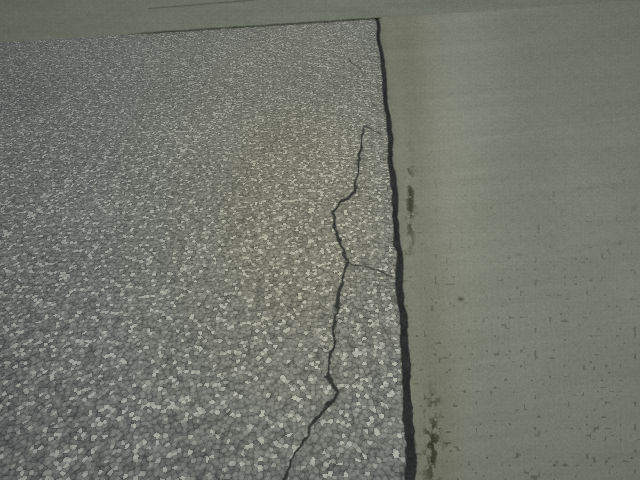
Write a Shadertoy shader that draws this texture.

```glsl
// Cracked asphalt meeting a smooth concrete slab along a dark open joint.
// Stones are Voronoi cells on a perspective ground plane; cracks are warped
// polylines, and soft masks add stains, streaks and lens shading.

float hash(vec2 p) {
    return fract(sin(dot(p, vec2(127.1, 311.7))) * 43758.5453);
}

float noise(vec2 p) {
    vec2 i = floor(p), f = fract(p);
    f = f * f * (3.0 - 2.0 * f);
    return mix(mix(hash(i), hash(i + vec2(1, 0)), f.x),
               mix(hash(i + vec2(0, 1)), hash(i + vec2(1, 1)), f.x), f.y);
}

float fbm(vec2 p) {
    float sum = 0.0, amp = 0.5;
    for (int i = 0; i < 4; i++) {
        sum += amp * noise(p);
        p = p * 2.03 + 17.1;
        amp *= 0.5;
    }
    return sum / 0.9375;
}

float segmentDist(vec2 p, vec2 a, vec2 b) {
    vec2 d = b - a;
    return length(p - a - d * clamp(dot(p - a, d) / dot(d, d), 0.0, 1.0));
}

// Antialiased stroke: 1 inside the half width, 0 outside
float stroke(float dist, float halfWidth, float aa) {
    return 1.0 - smoothstep(halfWidth - aa, halfWidth + aa, dist);
}

// Soft elliptical patch
float patchMask(vec2 p, vec2 centre, vec2 radius) {
    vec2 d = (p - centre) / radius;
    return exp(-dot(d, d));
}

// Stone tone in x, distance to its centre in y
vec2 stones(vec2 p) {
    vec2 cell = floor(p);
    vec2 best = vec2(0.0, 9.0);
    for (int j = -1; j <= 1; j++)
    for (int i = -1; i <= 1; i++) {
        vec2 c = cell + vec2(i, j);
        vec2 centre = c + vec2(hash(c), hash(c + 41.3));
        float d = length(p - centre);
        if (d < best.y) best = vec2(hash(c + 7.7), d);
    }
    return best;
}

float jointX(float y) { return 0.857 - 0.04 * y - 0.035 * y * y; }

float farEdge(float x) {
    return 0.962 + (x < 0.79 ? 0.064 : 0.07) * (x - 0.79);
}

// Long crack with side branches, thinning with distance
float crackMask(vec2 p, float aa) {
    vec2 path[12] = vec2[12](
        vec2(0.590, 0.000), vec2(0.642, 0.106), vec2(0.703, 0.184), vec2(0.684, 0.210),
        vec2(0.698, 0.306), vec2(0.708, 0.392), vec2(0.726, 0.453), vec2(0.703, 0.505),
        vec2(0.691, 0.557), vec2(0.741, 0.609), vec2(0.750, 0.688), vec2(0.759, 0.736));
    vec2 w = p + 0.018 * (vec2(fbm(p * 42.0), fbm(p * 42.0 + 9.0)) - 0.5);
    float d = 9.0;
    for (int i = 0; i < 11; i++) d = min(d, segmentDist(w, path[i], path[i + 1]));
    float width = mix(0.0034, 0.0018, p.y) * (0.45 + 1.1 * noise(p * 38.0));
    float mask = stroke(d, width, aa) * 0.9;
    float side = min(segmentDist(w, path[6], vec2(0.77, 0.443)),
                     segmentDist(w, vec2(0.77, 0.443), vec2(0.816, 0.427)));
    side = min(side, segmentDist(w, path[11], vec2(0.79, 0.722)));
    mask = max(mask, 0.7 * stroke(side, 0.0018, aa));
    float faint = min(segmentDist(w, path[2], vec2(0.781, 0.227)),
                      segmentDist(w, path[9], vec2(0.78, 0.58)));
    faint = min(faint, segmentDist(w, vec2(0.724, 0.880), vec2(0.764, 0.847)));
    faint = min(faint, segmentDist(w, vec2(0.77, 0.80), vec2(0.79, 0.765)));
    return max(mask, 0.5 * stroke(faint, 0.0015, aa) * smoothstep(0.2, 0.6, noise(p * 55.0)));
}

vec3 asphalt(vec2 p, float px) {
    float depth = 1.45 - p.y;
    vec2 ground = vec2(p.x - 0.7, 1.45) / depth;
    ground.y = 1.45 / depth;
    float freq = 150.0;
    float footprint = freq * 1.45 / (depth * depth) * px;
    vec2 s = stones(ground * freq);
    float tone = (s.x - 0.5) * 0.19 + 0.15 * smoothstep(0.78, 0.95, s.x);
    tone -= 0.11 * smoothstep(0.3, 0.75, s.y) - 0.035;
    tone /= 1.0 + 0.55 * footprint;
    tone += 0.05 * (fbm(p * vec2(7.0, 11.0)) - 0.5);
    vec3 base = mix(vec3(0.435, 0.455, 0.445), vec3(0.49, 0.49, 0.435),
                    patchMask(p, vec2(0.62, 0.55), vec2(0.34, 0.5)));
    return base + tone * vec3(1.0, 1.0, 0.92);
}

vec3 concrete(vec2 p, float side) {
    vec3 col = mix(vec3(0.49, 0.50, 0.44), vec3(0.475, 0.49, 0.445), p.x - 0.3);
    float slant = p.y - 0.12 * p.x;
    col += 0.035 * (fbm(vec2(p.x * 3.0, slant * 65.0)) - 0.5);
    col += 0.03 * (fbm(p * vec2(9.0, 5.0)) - 0.5);
    col += 0.035 * patchMask(p, vec2(0.95, 0.72), vec2(0.08, 0.35));
    col -= vec3(0.025, 0.03, 0.045) * patchMask(vec2(side, 0), vec2(0.055, 0), vec2(0.04, 1));
    col += 0.025 * stroke(segmentDist(p, vec2(1.0, 0.71), vec2(1.34, 0.76)), 0.001, 0.003);
    col -= 0.10 * smoothstep(0.83, 0.95, noise(p * 130.0)) * smoothstep(0.9, 0.1, p.y);
    // Tar smears beside the joint and one small pit
    float smear = patchMask(p, vec2(0.855, 0.58), vec2(0.009, 0.09))
                + patchMask(p, vec2(0.900, 0.07), vec2(0.020, 0.09));
    col -= 0.23 * smoothstep(0.52, 0.75, fbm(p * vec2(95.0, 70.0)) + 0.2 * smear) * min(smear, 1.0);
    return col - 0.2 * patchMask(p, vec2(0.96, 0.377), vec2(0.006, 0.004));
}

void mainImage(out vec4 fragColor, in vec2 fragCoord) {
    float px = 1.0 / iResolution.y, aa = 1.2 * px;
    vec2 p = fragCoord * px;
    float side = p.x - jointX(p.y) - 0.010 * (fbm(vec2(p.y * 24.0, 3.0)) - 0.5);
    float edge = farEdge(p.x) - p.y;
    float near = smoothstep(-aa, aa, edge);

    // Two surfaces, then the crack in the asphalt
    vec3 col = mix(asphalt(p, px), concrete(p, side), smoothstep(-aa, aa, side));
    col = mix(col, vec3(0.17, 0.18, 0.17), crackMask(p, aa) * step(side, 0.0));

    // Open joint with ragged lips
    float rough = fbm(p * vec2(70.0, 55.0)) - 0.5;
    float halfWidth = mix(0.0105, 0.0032, p.y) + 0.010 * rough * (1.1 - p.y);
    col -= 0.07 * patchMask(vec2(side, 0), vec2(0), vec2(0.014, 1)) * (0.5 + rough);
    col = mix(col, vec3(0.17, 0.175, 0.175) + 0.08 * rough, stroke(abs(side), halfWidth, aa));

    // Distant pavement and its seams
    vec3 distant = vec3(0.455, 0.475, 0.425) + 0.04 * (fbm(p * vec2(12.0, 90.0)) - 0.5);
    col = mix(distant, col, near);
    float seam = smoothstep(0.23, 0.34, p.x) * (1.0 - smoothstep(0.785, 0.80, p.x));
    col -= 0.20 * seam * stroke(abs(edge + 0.002 * rough), 0.0018, aa);
    col -= 0.10 * stroke(segmentDist(p, vec2(0.31, 0.982), vec2(0.53, 1.0)), 0.0012, aa);

    // Fine grain and lens shading
    col += 0.045 * (noise(p * 390.0) - 0.5);
    vec2 lens = (p - vec2(0.74, 0.48)) / vec2(0.85, 0.72);
    col *= 1.03 - 0.17 * dot(lens, lens);
    fragColor = vec4(clamp(col, 0.0, 1.0), 1.0);
}
```
